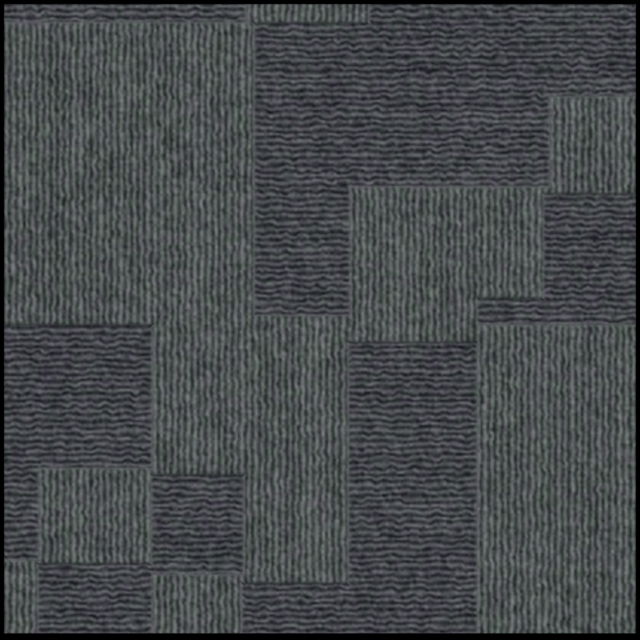
Give the GLSL for this texture, as a WebGL 1 fragment shader.

```glsl
precision highp float;
// Ribbed charcoal carpet: blocks of horizontal cord laid into a field of vertical cord.
// A union of boxes picks the cord direction; cosine ribs, layered value noise
// and thin seam lines give the woven surface, inside a narrow black frame.
uniform vec2 u_resolution;

const float TAU = 6.2831853;
const float RIBS = 95.0;
const float SEAM_WIDTH = 0.0032;

float hash(vec2 p) {
  vec3 q = fract(vec3(p.xyx) * 0.1031);
  q += dot(q, q.yzx + 33.33);
  return fract((q.x + q.y) * q.z);
}

float noise(vec2 p) {
  vec2 cell = floor(p);
  vec2 f = fract(p);
  f = f * f * (3.0 - 2.0 * f);
  float low = mix(hash(cell), hash(cell + vec2(1.0, 0.0)), f.x);
  float high = mix(hash(cell + vec2(0.0, 1.0)), hash(cell + vec2(1.0)), f.x);
  return mix(low, high, f.y);
}

// Signed distance to a box given by its lower left and upper right corners.
float box(vec2 p, float left, float bottom, float right, float top) {
  vec2 lo = vec2(left, bottom);
  vec2 hi = vec2(right, top);
  vec2 d = abs(p - 0.5 * (lo + hi)) - 0.5 * (hi - lo);
  return length(max(d, 0.0)) + min(max(d.x, d.y), 0.0);
}

// Union of all blocks with horizontal cord; outer ones run under the frame.
float horizontalBlocks(vec2 p) {
  // Upper blocks
  float d = box(p, -0.1, 0.965, 0.384, 1.1);
  d = min(d, box(p, 0.577, 0.849, 1.1, 1.1));
  d = min(d, box(p, 0.397, 0.849, 1.1, 0.964));
  d = min(d, box(p, 0.397, 0.708, 0.859, 0.964));
  d = min(d, box(p, 0.397, 0.507, 0.547, 0.964));
  // Right blocks
  d = min(d, box(p, 0.849, 0.492, 1.1, 0.697));
  d = min(d, box(p, 0.746, 0.492, 1.1, 0.534));
  // Left blocks
  d = min(d, box(p, -0.1, 0.268, 0.238, 0.492));
  d = min(d, box(p, -0.1, 0.124, 0.061, 0.492));
  d = min(d, box(p, 0.236, 0.102, 0.381, 0.258));
  d = min(d, box(p, 0.059, -0.1, 0.238, 0.117));
  d = min(d, box(p, 0.059, 0.102, 0.381, 0.119));
  // Lower middle blocks
  d = min(d, box(p, 0.544, -0.1, 0.746, 0.465));
  return min(d, box(p, 0.378, -0.1, 0.746, 0.0885));
}

// Cord brightness around zero; x runs across the ribs, y along them.
float cord(vec2 p, float wobble, float seed) {
  float bend = (noise(vec2(p.x * 60.0, p.y * 85.0) + seed) - 0.5) * wobble;
  float across = p.x * RIBS + bend;
  float rib = cos(TAU * across);
  float strand = hash(vec2(floor(across + 0.5), seed)) - 0.5;
  float twist = noise(vec2(across * 1.4, p.y * 140.0 + across * 0.6) + seed) - 0.5;
  return 0.077 * rib + 0.035 * strand + 0.10 * twist;
}

void main() {
  vec2 p = gl_FragCoord.xy / u_resolution;
  float pixel = 1.0 / min(u_resolution.x, u_resolution.y);
  float soft = max(pixel, 0.0012);

  // Cord direction and weave
  float d = horizontalBlocks(p);
  float horizontal = 1.0 - smoothstep(-soft, soft, d);
  float upright = cord(p, 0.35, 11.0);
  float level = cord(p.yx, 0.55, 47.0);
  float weave = mix(upright, level * 0.95, horizontal);

  // Fuzzy grain and slow wear
  float grain = noise(p * 210.0 + 5.0) - 0.5;
  float wear = noise(p * 28.0 + 19.0) - 0.5;
  float tone = mix(0.318, 0.265, horizontal) + weave + 0.095 * grain + 0.02 * wear;

  // Seams: dark along the upper edge of a block, pale on the other sides
  float probe = 0.001;
  float slope = (horizontalBlocks(p + vec2(0.0, probe)) - d) / probe;
  float seam = exp(-d * d / (SEAM_WIDTH * SEAM_WIDTH));
  float seamTone = mix(0.375, 0.19, smoothstep(0.3, 0.8, slope));
  tone = mix(tone, seamTone + 0.08 * grain, 0.65 * seam);

  // Cool grey, with teal tint on upright cord and violet on level cord
  float hue = noise(p * 75.0 + 71.0) - 0.5;
  vec3 tint = mix(vec3(-0.013, 0.007, 0.007), vec3(-0.008, -0.001, 0.018), horizontal);
  vec3 color = vec3(max(tone, 0.08)) + tint + hue * vec3(0.018, -0.012, 0.022);

  // Black frame
  float frame = box(p, 0.0065, 0.0104, 0.9935, 0.9935);
  color *= 1.0 - smoothstep(-soft, soft, frame);
  gl_FragColor = vec4(clamp(color, 0.0, 1.0), 1.0);
}
```
